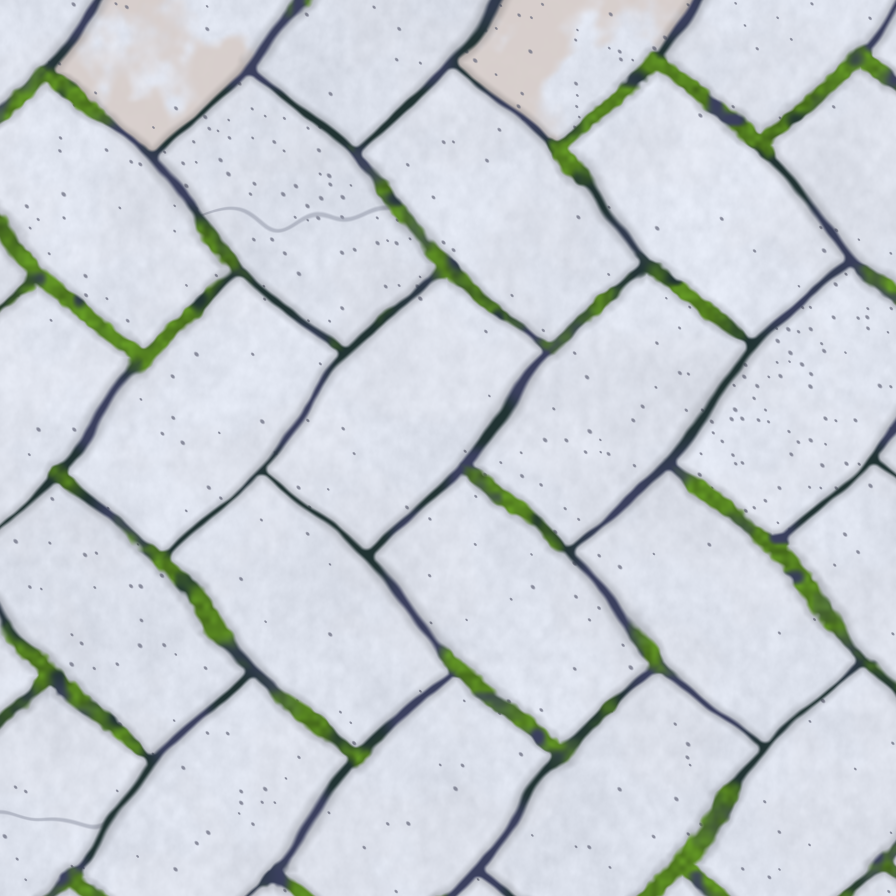
A Shadertoy shader for this texture:

```glsl
// Pale stone pavers in a diagonal herringbone with dark, partly mossy joints.
// A skewed, gently warped grid is split into 2:1 bricks by cell parity; noise
// then drives joint width, moss growth, pits, stains and surface grain.

#define ROW_STEP 0.1123      // height between rows of joint corners
#define COLUMN_STEP 0.2272   // width between neighbouring corners in a row
#define ANCHOR vec2(0.497, 0.064)
#define UNIT 0.159           // brick width in canvas units
#define CORNER_RADIUS 0.07
#define SOFTNESS 0.016
#define STONE vec3(0.865, 0.885, 0.928)
#define STAIN vec3(0.84, 0.80, 0.785)
#define SLATE vec3(0.23, 0.25, 0.37)
#define SOIL vec3(0.13, 0.20, 0.20)
#define MOSS_DARK vec3(0.25, 0.38, 0.10)
#define MOSS_LIGHT vec3(0.42, 0.64, 0.16)

float hash(vec2 p) {
    vec3 q = fract(p.xyx * vec3(0.1031, 0.1030, 0.0973));
    q += dot(q, q.yzx + 33.33);
    return fract((q.x + q.y) * q.z);
}

float noise(vec2 p) {
    vec2 i = floor(p), f = fract(p);
    f = f * f * (3.0 - 2.0 * f);
    return mix(mix(hash(i), hash(i + vec2(1, 0)), f.x),
               mix(hash(i + vec2(0, 1)), hash(i + vec2(1, 1)), f.x), f.y);
}

float fbm(vec2 p) {
    float sum = 0.0, gain = 0.5;
    for (int i = 0; i < 4; i++) {
        sum += gain * noise(p);
        p = mat2(1.6, 1.2, -1.2, 1.6) * p + 7.3;
        gain *= 0.5;
    }
    return sum / 0.9375;
}

// Canvas position (y down) to brick grid; alternate rows sit slightly off.
vec2 toGrid(vec2 p) {
    vec2 d = p - ANCHOR;
    float row = (d.y + 0.02 * d.x) / ROW_STEP;
    float column = (d.x - 0.0034 * row) / COLUMN_STEP;
    column -= 0.043 * cos(1.5708 * (row - 0.5));
    row -= 0.07 * cos(3.14159 * row);
    return vec2(0.5 * row + column, 0.5 * row - column);
}

// Depth inside the brick at g; also returns the brick's first cell.
float herringbone(vec2 g, out vec2 id) {
    vec2 cell = floor(g);
    float kind = mod(cell.x + cell.y, 4.0);
    vec2 along = kind < 1.5 ? vec2(1, 0) : vec2(0, 1);
    id = cell - along * mod(kind, 2.0);
    vec2 halfSize = 0.5 * (1.0 + along);
    vec2 q = abs(g - id - halfSize) - halfSize + CORNER_RADIUS;
    return CORNER_RADIUS - length(max(q, 0.0)) - min(max(q.x, q.y), 0.0);
}

// Small dark pits, one at most per cell.
float pits(vec2 p, float density) {
    vec2 cell = floor(p), f = fract(p) - 0.5;
    vec2 shift = vec2(hash(cell + 3.7), hash(cell + 9.1)) - 0.5;
    vec2 d = f - 0.45 * shift;
    float r = length(vec2(d.x + d.y, 1.5 * (d.x - d.y))) * 0.7;
    float size = mix(0.10, 0.26, hash(cell + 17.0));
    return step(hash(cell + 41.0), density) * (1.0 - smoothstep(size * 0.4, size + 0.1, r));
}

vec3 stone(vec2 p, vec2 g, vec2 id) {
    float tone = hash(id + 50.0), wear = hash(id + 83.0);
    vec3 color = STONE + 0.025 * (tone - 0.5);
    color += 0.06 * (fbm(p * 14.0 + id) - 0.5);
    color += 0.07 * (fbm(p * vec2(95.0, 75.0)) - 0.5);
    // Warm stain on the occasional brick
    float stain = smoothstep(0.42, 0.60, fbm(p * 12.0 + 31.0));
    color = mix(color, STAIN, stain * mix(0.06, 0.9, step(0.92, tone)));
    // Pits, crowded on the most worn bricks
    float pit = pits(p * 80.0, 0.035 + 0.28 * pow(wear, 5.0));
    color = mix(color, vec3(0.42, 0.43, 0.50), 0.75 * pit);
    // Hairline crack across a few bricks
    vec2 c = g - id - 0.5;
    float crack = abs(c.x + c.y - 0.55 + 0.25 * (noise(g * 3.0) - 0.5));
    crack = (1.0 - smoothstep(0.004, 0.022, crack)) * step(0.93, hash(id + 12.0));
    return mix(color, vec3(0.60, 0.62, 0.68), 0.6 * crack);
}

void mainImage(out vec4 fragColor, in vec2 fragCoord) {
    vec2 p = fragCoord / iResolution.y;
    p.y = 1.0 - p.y;
    vec2 g = toGrid(p);
    g += 0.035 * (vec2(noise(p * 24.0), noise(p * 24.0 + 60.0)) - 0.5);
    vec2 id;
    float depth = herringbone(g, id);

    // Moss prefers corners and the joints that fall to the right
    vec2 edge = abs(fract(g + 0.5) - 0.5);
    float falling = smoothstep(-0.1, 0.1, edge.x - edge.y);
    float corner = 1.0 - smoothstep(0.0, 0.22, length(edge));
    float growth = fbm(p * 9.0 + 4.0) + 0.11 * falling + 0.08 * corner;
    float moss = smoothstep(0.54, 0.72, growth);

    // Joint with uneven width and ragged moss fringe
    float fiber = noise(p * 130.0);
    float width = mix(0.010, 0.034, noise(p * 11.0 + 20.0));
    width += moss * (0.022 + 0.025 * fiber) + 0.010 * (noise(p * 70.0) - 0.5);
    float blur = max(SOFTNESS, 1.0 / (UNIT * iResolution.y));
    float joint = 1.0 - smoothstep(width - blur, width + blur, depth);

    vec3 jointColor = mix(SLATE, SOIL, smoothstep(0.3, 0.65, noise(p * 15.0 + 8.0)));
    vec3 mossColor = mix(MOSS_DARK, MOSS_LIGHT, 0.6 * fiber + 0.4 * noise(p * 30.0));
    jointColor = mix(jointColor, mossColor, moss * smoothstep(0.05, 0.45, noise(p * 45.0)));

    // Stone greys softly toward its rim
    vec3 color = stone(p, g, id);
    color *= 1.0 - 0.16 * (1.0 - smoothstep(width, width + 0.07, depth));
    fragColor = vec4(mix(color, jointColor, joint), 1.0);
}
```
